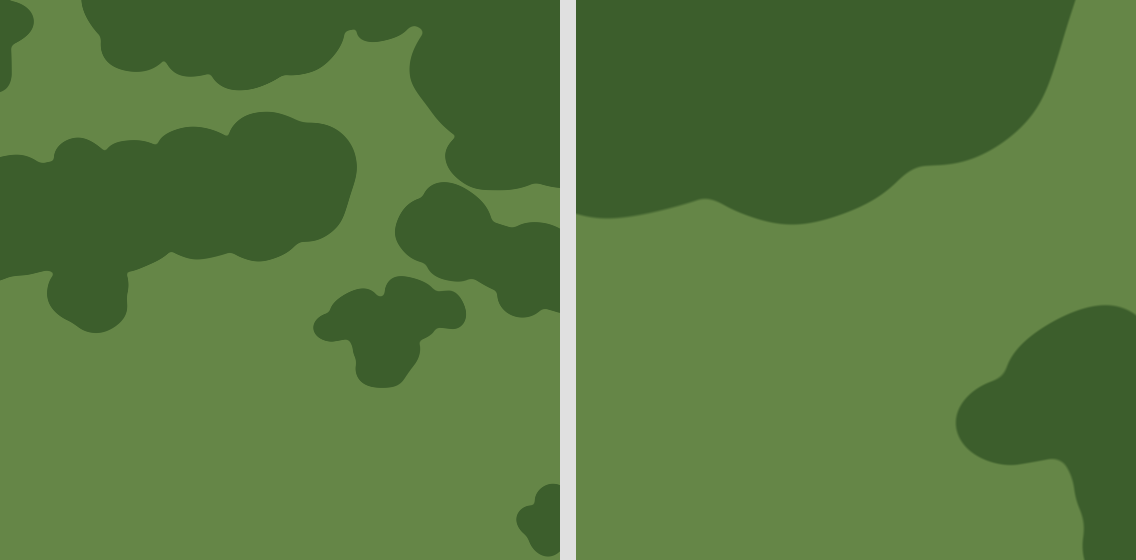
Left: the whole. Right: its middle third, enlarged.
This pattern is drawn by a three.js fragment shader. Its source:

```glsl
// Two-tone green camouflage: large lobed dark masses on a lighter ground.
varying vec2 vUv;

const vec3 LIGHT_GREEN = vec3(0.398, 0.527, 0.279);
const vec3 DARK_GREEN = vec3(0.235, 0.368, 0.172);
const float EDGE_WIDTH = 0.001;     // half width of the smoothed edge
const float JOIN_SOFTNESS = 0.008;  // rounding where lobes meet
const float LOBE_SPACING = 0.12;    // distance between lobes along a spine
const float LOBE_OFFSET = 0.8;      // lobe distance from spine, in spine radii
const float LOBE_LEAN = 0.3;        // mean tilt of a lobe, in radians
const vec2 LOBE_BASE = vec2(0.03);
const vec2 LOBE_GROWTH = vec2(0.5, 0.25);
const float SWAY_SCALE = 5.0;
const float SWAY_AMOUNT = 0.035;
const float RIPPLE_SCALE = 13.0;
const float RIPPLE_AMOUNT = 0.012;
const int MAX_LOBES = 6;

float hash(vec2 p) {
  return fract(sin(dot(p, vec2(127.1, 311.7))) * 43758.5453);
}

// Value noise with quintic blending, so that warped edges stay smooth
float noise(vec2 p) {
  vec2 cell = floor(p);
  vec2 f = fract(p);
  f = f * f * f * (f * (f * 6.0 - 15.0) + 10.0);
  float low = mix(hash(cell), hash(cell + vec2(1.0, 0.0)), f.x);
  float high = mix(hash(cell + vec2(0.0, 1.0)), hash(cell + 1.0), f.x);
  return mix(low, high, f.y);
}

vec2 noiseOffset(vec2 p) {
  return vec2(noise(p + 3.7), noise(p + 41.3)) - 0.5;
}

float smoothUnion(float a, float b) {
  float h = max(JOIN_SOFTNESS - abs(a - b), 0.0) / JOIN_SOFTNESS;
  return min(a, b) - h * h * JOIN_SOFTNESS * 0.25;
}

float capsule(vec2 p, vec2 a, vec2 b, float radius) {
  vec2 axis = b - a;
  float t = clamp(dot(p - a, axis) / dot(axis, axis), 0.0, 1.0);
  return length(p - a - axis * t) - radius;
}

// Approximate distance to a tilted ellipse
float ellipse(vec2 p, vec2 halfSize, float angle) {
  float c = cos(angle);
  float s = sin(angle);
  vec2 q = vec2(c * p.x + s * p.y, c * p.y - s * p.x) / halfSize;
  float k = length(q);
  return k * (k - 1.0) / max(length(q / halfSize), 0.0001);
}

// A thick spine from a to b with leaning lobes along both sides
float mass(vec2 p, vec2 a, vec2 b, float radius, float seed) {
  float d = capsule(p, a, b, radius);
  vec2 axis = b - a;
  vec2 normal = normalize(vec2(-axis.y, axis.x));
  float count = clamp(floor(length(axis) / LOBE_SPACING + 0.5), 1.0, float(MAX_LOBES));

  for (int i = 0; i < MAX_LOBES; i++) {
    if (float(i) >= count) break;
    for (int j = 0; j < 2; j++) {
      float side = float(j) * 2.0 - 1.0;
      vec2 id = vec2(float(i) + seed * 7.0, float(j) + seed);
      float along = (float(i) + 0.25 + 0.5 * hash(id)) / count;
      float reach = radius * LOBE_OFFSET * mix(0.75, 1.1, hash(id + 11.3));
      vec2 center = a + axis * along + normal * side * reach;
      vec2 halfSize = (LOBE_BASE + LOBE_GROWTH * radius) * mix(0.8, 1.15, hash(id + 23.9));
      float lean = -side * LOBE_LEAN * mix(0.5, 1.5, hash(id + 37.1));
      d = smoothUnion(d, ellipse(p - center, halfSize, lean));
    }
  }
  return d;
}

// Overall layout: crowded above, open below
float camouflage(vec2 p) {
  // upper band and right shoulder
  float d = mass(p, vec2(0.22, 0.99), vec2(0.53, 0.95), 0.08, 1.0);
  d = smoothUnion(d, mass(p, vec2(0.50, 1.02), vec2(1.05, 0.99), 0.06, 2.0));
  d = smoothUnion(d, mass(p, vec2(0.86, 0.87), vec2(1.02, 0.80), 0.13, 3.0));
  d = smoothUnion(d, mass(p, vec2(-0.02, 1.0), vec2(-0.02, 0.87), 0.03, 4.0));
  // broad left mass with a hanging lobe
  d = smoothUnion(d, mass(p, vec2(-0.02, 0.60), vec2(0.55, 0.675), 0.095, 5.0));
  d = smoothUnion(d, mass(p, vec2(0.13, 0.465), vec2(0.18, 0.48), 0.055, 6.0));
  // right slope and the smaller mass below it
  d = smoothUnion(d, mass(p, vec2(0.78, 0.575), vec2(1.02, 0.51), 0.06, 7.0));
  d = smoothUnion(d, mass(p, vec2(0.60, 0.415), vec2(0.80, 0.44), 0.03, 8.0));
  d = smoothUnion(d, mass(p, vec2(0.68, 0.37), vec2(0.71, 0.365), 0.045, 9.0));
  // lower corner
  return smoothUnion(d, mass(p, vec2(0.95, 0.05), vec2(1.03, 0.06), 0.03, 10.0));
}

void main() {
  vec2 p = vUv;
  p += noiseOffset(vUv * SWAY_SCALE) * SWAY_AMOUNT;
  p += noiseOffset(vUv * RIPPLE_SCALE) * RIPPLE_AMOUNT;
  float ground = smoothstep(-EDGE_WIDTH, EDGE_WIDTH, camouflage(p));
  gl_FragColor = vec4(mix(DARK_GREEN, LIGHT_GREEN, ground), 1.0);
}
```
